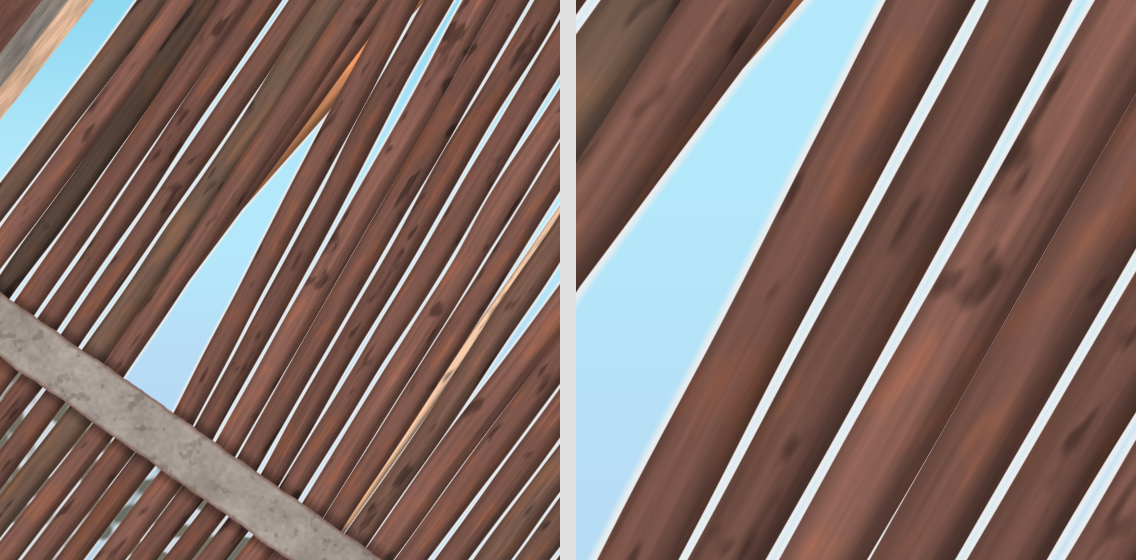
Left, the full canvas; right, a detail of the centre.
Reproduce this texture procedurally as a WebGL 1 fragment shader.

```glsl
precision highp float;
uniform vec2 u_resolution;

#define PITCH 0.0385
#define POLE_RADIUS 0.0205
#define BEAM_SLOPE 0.70
#define BEAM_TOP 0.479
#define BEAM_BOTTOM 0.362
#define WOOD vec3(0.465, 0.32, 0.28)
#define WOOD_GREY vec3(0.39, 0.305, 0.26)
#define WOOD_TAN vec3(0.74, 0.50, 0.35)
#define PEACH vec3(0.89, 0.73, 0.61)
#define CONCRETE vec3(0.625, 0.585, 0.555)
#define SKY vec3(0.70, 0.91, 0.98)
#define GLARE vec3(0.91, 0.93, 0.94)

float hash(vec2 p) {
  vec3 q = fract(p.xyx * 0.1031);
  q += dot(q, q.yzx + 33.33);
  return fract((q.x + q.y) * q.z);
}

float noise(vec2 p) {
  vec2 i = floor(p), f = fract(p);
  f = f * f * (3.0 - 2.0 * f);
  return mix(mix(hash(i), hash(i + vec2(1, 0)), f.x),
             mix(hash(i + vec2(0, 1)), hash(i + vec2(1, 1)), f.x), f.y);
}

float fbm(vec2 p) {
  return 0.55 * noise(p) + 0.3 * noise(p * 2.1 + 7.0) + 0.15 * noise(p * 4.3 + 19.0);
}

float edge(float d) {
  float soft = 1.0 / min(u_resolution.x, u_resolution.y);
  return 1.0 - smoothstep(-soft, soft, d);
}

// Lays one round, slightly crooked pole over the wood drawn so far
void layPole(vec2 p, vec2 foot, float lean, float radius, vec3 tint, float id,
             inout vec3 wood, inout float cover, inout float gap) {
  float h = p.y - foot.y;
  float bend = 0.008 * (noise(vec2(h * 5.0 + 20.0, id * 7.3 + 50.0)) - 0.5);
  float across = (p.x - foot.x - lean * h) / sqrt(1.0 + lean * lean) + bend;
  float r = radius * (0.93 + 0.14 * noise(vec2(h * 9.0 + 30.0, id * 3.1 + 90.0)));
  float x = across / r;

  // Round shading, long grain and a few dark knots
  float light = 1.08 - 0.46 * smoothstep(0.0, 1.0, x) - 0.2 * smoothstep(0.55, 1.0, -x);
  float grain = fbm(vec2(across * 190.0 + id * 13.0 + 60.0, h * 9.0 + 40.0));
  float patches = fbm(vec2(across * 45.0 + id * 17.0 + 80.0, h * 16.0 + 60.0));
  vec3 c = tint * light * (0.86 + 0.28 * grain);
  c = mix(c, c * vec3(1.2, 1.08, 0.94), smoothstep(0.52, 0.75, patches) * 0.6);
  c *= 1.0 - 0.35 * smoothstep(0.68, 0.84, 1.0 - patches);

  float d = abs(across) - r;
  float a = edge(d);
  wood = mix(wood, c, a);
  cover = max(cover, a);
  gap = min(gap, max(d, 0.0));
}

void main() {
  vec2 p = gl_FragCoord.xy / u_resolution;
  float beamLine = p.y + BEAM_SLOPE * p.x;
  bool below = beamLine < 0.5 * (BEAM_TOP + BEAM_BOTTOM);
  vec3 wood = WOOD;
  float cover = 0.0, gap = 1.0;

  // Sunlit poles behind the screen, and one crossing pole
  if (!below) {
    layPole(p, vec2(0.37, 0.585), 0.88, 0.017, WOOD_TAN, 41.0, wood, cover, gap);
    layPole(p, vec2(0.757, 0.27), 0.70, 0.012, PEACH, 47.0, wood, cover, gap);
    layPole(p, vec2(0.521, 0.779), 0.74, 0.021, WOOD, 53.0, wood, cover, gap);
  }

  // Row of poles: fanned in two groups above the beam, parallel below it
  for (int k = 0; k < 24; k++) {
    float i = float(k) - 3.0;
    float rnd = hash(vec2(i + 11.0, 5.0));
    float rnd2 = hash(vec2(i + 23.0, 17.0));
    float second = step(4.5, i);
    float last = step(13.5, i);
    float footX = 0.048 + PITCH * i + 0.0855 * second + 0.004 * min(i, 0.0)
                + 0.008 * max(i - 14.0, 0.0) + 0.005 * (rnd - 0.5);
    float lean = mix(0.69 - 0.02 * min(i, 0.0) - 0.005 * max(i, 0.0),
                     0.53 + 0.015 * (i - 5.0) + 0.02 * step(12.5, i), second);
    lean = mix(lean, 0.74, last);
    float base = BEAM_TOP;
    float radius = POLE_RADIUS + 0.004 * last;
    if (below) {
      footX = 0.02 + 1.06 * PITCH * i + 0.006 * (rnd2 - 0.5);
      lean = 0.77;
      base = BEAM_BOTTOM;
      radius = POLE_RADIUS + 0.0015;
    }
    vec2 foot = vec2(footX, base - BEAM_SLOPE * footX);
    lean += 0.016 * (rnd2 - 0.5);
    radius *= 0.95 + 0.12 * rnd2;
    radius += 0.006 * max(p.y - foot.y, 0.0);
    vec3 tint = mix(WOOD, WOOD_GREY, smoothstep(0.6, 1.0, rnd)) * (0.9 + 0.2 * rnd2);
    if (i == -1.0 && !below) tint = WOOD_GREY * 0.8;
    layPole(p, foot, lean, radius, tint, i, wood, cover, gap);
  }

  // Sky, bleached close to the wood and dulled beneath the beam
  vec3 sky = mix(vec3(0.72, 0.86, 0.96), SKY, smoothstep(0.3, 0.6, p.y));
  sky = mix(sky, vec3(0.50, 0.82, 0.93), smoothstep(0.65, 1.1, p.y) * 0.8);
  sky = mix(GLARE, sky, smoothstep(0.001, 0.007, gap));
  if (below) sky *= mix(vec3(0.52, 0.49, 0.42), vec3(0.95), smoothstep(0.4, 0.7, noise(p * 38.0)));
  vec3 col = mix(sky, wood, cover);

  // Planks in the upper left corner
  float corner = p.x / 0.169 + (1.0 - p.y) / 0.215;
  float fibre = fbm(vec2(corner * 22.0, (p.x + p.y) * 14.0));
  vec3 plank = mix(WOOD * 0.9, CONCRETE * 0.82, smoothstep(0.43, 0.46, corner));
  plank = mix(plank, PEACH * 0.94, smoothstep(0.71, 0.75, corner));
  col = mix(col, plank * (0.8 + 0.4 * fibre), edge((corner - 1.0) * 0.13));

  // Worn concrete beam and its contact shadow
  float rough = 0.009 * (fbm(p * 32.0) - 0.5);
  float middle = 0.5 * (BEAM_TOP + BEAM_BOTTOM);
  float halfWidth = 0.5 * (BEAM_TOP - BEAM_BOTTOM);
  float fromEdge = (abs(beamLine - middle) - halfWidth + rough) / sqrt(1.0 + BEAM_SLOPE * BEAM_SLOPE);
  col *= mix(1.0, 0.68 + 0.32 * smoothstep(0.0, 0.025, fromEdge), cover);
  vec3 beam = CONCRETE * (0.84 + 0.26 * fbm(p * 24.0) + 0.1 * noise(p * 150.0));
  beam *= 1.0 - 0.15 * smoothstep(0.62, 0.8, fbm(p * 55.0 + 9.0));
  beam = mix(beam, WOOD, 0.65 * smoothstep(-0.009, 0.0, fromEdge));
  col = mix(col, beam, edge(fromEdge));

  gl_FragColor = vec4(col, 1.0);
}
```
